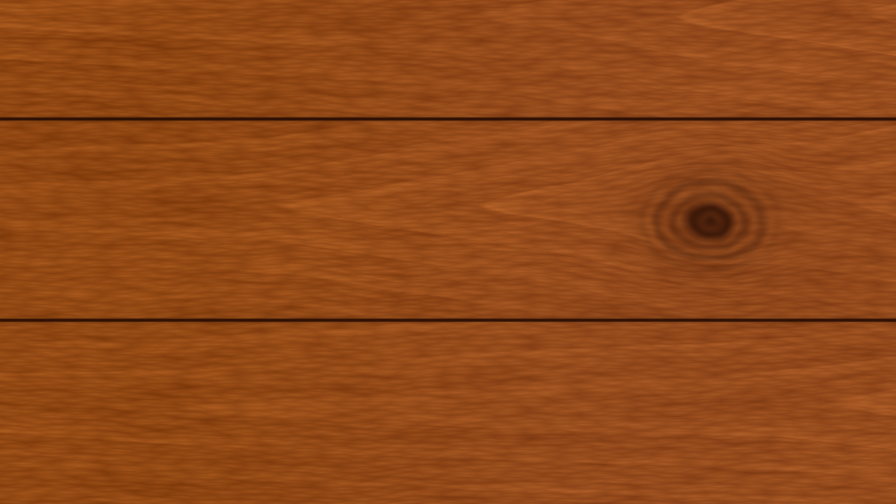
Give the GLSL for this texture, as a Shadertoy shader.

```glsl
#define PLANK_PITCH 0.3993
#define SEAM_OFFSET 0.3646
#define SEAM_HALF_WIDTH 0.0030
#define KNOT_CENTER vec2(1.407, 0.562)
#define ARCH_START vec3(1.64, 0.54, 0.93)
#define ARCH_SPACING 0.37
#define ARCH_SLOPE 0.17
#define DARK_WOOD vec3(0.455, 0.195, 0.035)
#define LIGHT_WOOD vec3(0.695, 0.375, 0.140)
#define KNOT_COLOR vec3(0.20, 0.075, 0.025)
#define SEAM_COLOR vec3(0.16, 0.05, 0.01)

vec2 hash2(vec2 p) {
    vec3 h = fract(p.xyx * vec3(0.1031, 0.1030, 0.0973));
    h += dot(h, h.yzx + 33.33);
    return fract((h.xx + h.yz) * h.zy);
}

// Distance to the nearest scattered cell point
float cellular(vec2 p) {
    vec2 cell = floor(p), local = fract(p);
    float nearest = 2.0;
    for (int y = -1; y <= 1; y++)
        for (int x = -1; x <= 1; x++) {
            vec2 o = vec2(x, y);
            vec2 d = o + hash2(cell + o + 200.0) - local;
            nearest = min(nearest, dot(d, d));
        }
    return sqrt(nearest);
}

// Layered sines, roughly -1 to 1
float waves(vec2 p) {
    float sum = 0.0, amp = 0.5;
    for (int i = 0; i < 4; i++) {
        sum += amp * sin(p.x + 1.7 * sin(p.y + float(i)));
        p = mat2(1.5, 0.9, -0.9, 1.5) * p + 2.3;
        amp *= 0.55;
    }
    return sum;
}

// Growth rings: flat lines that open into nested arches toward the right
float ringField(vec2 p, float startX, float axisY) {
    float along = p.x - startX;
    float opening = 0.625 * along + 0.375 * (sqrt(along * along + 0.01) - 0.1);
    float across = p.y - axisY;
    return sqrt(across * across + 0.0002) - 0.014 - ARCH_SLOPE * opening;
}

// Bright leading edge that fades behind it
float ringEdge(float phase) {
    float t = fract(phase);
    return t * t * t * smoothstep(1.0, 0.92, t);
}

void mainImage(out vec4 fragColor, in vec2 fragCoord) {
    vec2 p = fragCoord / iResolution.y;
    float pixel = 1.0 / iResolution.y;

    // Plank layout
    float row = (p.y - SEAM_OFFSET) / PLANK_PITCH;
    float plank = floor(row);
    float seamDist = abs(fract(row + 0.5) - 0.5) * PLANK_PITCH;
    float axisY = SEAM_OFFSET + (plank + 0.5) * PLANK_PITCH + 0.03 - 0.026 * max(plank, 0.0);
    vec3 starts = ARCH_START;
    float startX = starts[clamp(int(plank) + 1, 0, 2)];

    // Grain bends around the knot
    vec2 q = (p - KNOT_CENTER) / vec2(1.35, 1.0);
    q += 0.004 * vec2(waves(p * 22.0), waves(p * 19.0 + 4.0));
    float r = length(q);
    float onPlank = step(abs(plank), 0.5);
    float nearKnot = onPlank * exp(-r * r / 0.012);
    vec2 g = p;
    g.y -= (p.y - KNOT_CENTER.y) * 0.65 * nearKnot;
    g.y += 0.009 * waves(g * vec2(3.0, 5.0) + plank * 7.0);
    g.y += 0.0015 * waves(g * vec2(28.0, 40.0));

    // Broad arches and thin secondary lines
    float field = ringField(g, startX, axisY);
    float phase = field / (ARCH_SPACING * ARCH_SLOPE);
    float fade = 0.35 + 0.65 * exp(-7.0 * abs(g.y - axisY));
    float wear = 0.75 + 0.35 * waves(p * vec2(4.0, 9.0) + plank * 3.0);
    float tone = 0.43 + 0.42 * ringEdge(phase) * fade * wear;
    tone += 0.13 * (ringEdge(phase * 3.3 + 0.4) - 0.2) * wear;

    // Fibers at two scales
    vec2 fiber = g + vec2(plank * 3.1, 0.0);
    tone += 0.40 * (0.47 - cellular(fiber * vec2(19.0, 135.0)));
    tone += 0.25 * (0.47 - cellular(fiber * vec2(5.0, 60.0) + 31.0));

    // Uneven stain
    tone += 0.06 * waves(p * vec2(2.2, 6.0) + plank * 5.0);
    tone += 0.07 * smoothstep(0.3, 1.2, p.x) - 0.02;
    vec3 color = mix(DARK_WOOD, LIGHT_WOOD, clamp(tone, -0.25, 1.15));
    color.b += 0.03 * smoothstep(0.2, 1.3, p.x) - 0.012;

    // Knot: brown halo, rings, dark core
    float rings = 0.5 + 0.5 * sin(r * 260.0 + 2.0 * waves(p * 14.0));
    float collar = (r - 0.066) / 0.03;
    float core = smoothstep(0.054, 0.026, r);
    float shade = 0.20 * nearKnot + 0.30 * rings * exp(-collar * collar);
    shade = max(shade, core * (0.70 + 0.18 * rings));
    color = mix(color, KNOT_COLOR, onPlank * clamp(shade, 0.0, 1.0));

    // Seams with a soft shadow
    color *= 1.0 - 0.30 * exp(-seamDist / 0.004);
    float seam = smoothstep(SEAM_HALF_WIDTH + pixel, SEAM_HALF_WIDTH - pixel, seamDist);
    color = mix(color, SEAM_COLOR, 0.92 * seam);

    fragColor = vec4(color, 1.0);
}
```
